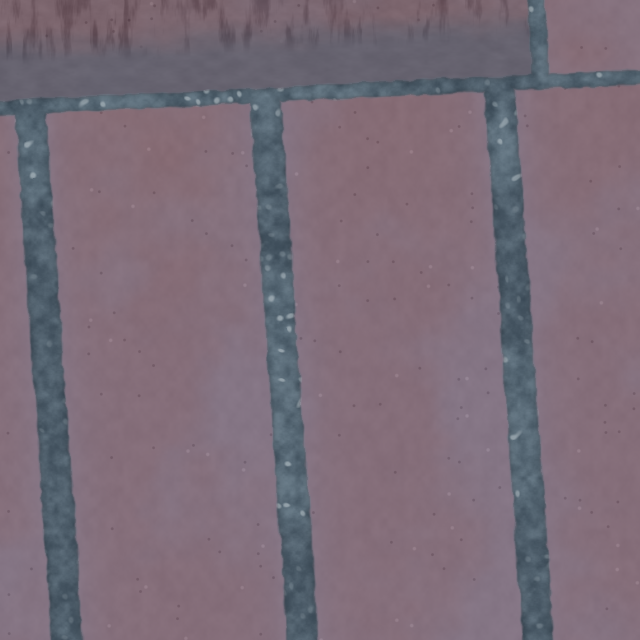
A Shadertoy shader for this texture:

```glsl
const vec3 BRICK = vec3(0.52, 0.43, 0.475);
const vec3 LILAC = vec3(0.52, 0.46, 0.52);
const vec3 RUST = vec3(0.53, 0.41, 0.43);
const vec3 STAIN = vec3(0.39, 0.385, 0.435);
const vec3 GROUT = vec3(0.29, 0.35, 0.40);
const vec3 PALE_GROUT = vec3(0.37, 0.44, 0.49);
const vec3 CHIP = vec3(0.62, 0.67, 0.70);

float hash(vec2 p) {
    return fract(sin(dot(p, vec2(127.1, 311.7))) * 43758.5453);
}

float noise(vec2 p) {
    vec2 i = floor(p), f = fract(p);
    f = f * f * (3.0 - 2.0 * f);
    return mix(mix(hash(i), hash(i + vec2(1, 0)), f.x),
               mix(hash(i + vec2(0, 1)), hash(i + vec2(1, 1)), f.x), f.y);
}

float fbm(vec2 p) {
    float sum = 0.0, amp = 0.5;
    for (int i = 0; i < 4; i++) {
        sum += amp * noise(p);
        p = p * 2.03 + 17.3;
        amp *= 0.5;
    }
    return sum / 0.9375;
}

// Distance to the nearest joint centre in a row of given pitch
float jointDistance(float x, float offset, float pitch) {
    return abs(fract((x - offset) / pitch + 0.5) - 0.5) * pitch;
}

// One small round speck per chosen cell
float specks(vec2 p, float scale, float density, float radius) {
    vec2 cell = floor(p * scale);
    vec2 centre = 0.3 + 0.4 * vec2(hash(cell + 3.1), hash(cell + 8.7));
    float d = length(fract(p * scale) - centre);
    return step(hash(cell), density) * (1.0 - smoothstep(0.3 * radius, radius, d));
}

vec3 brickColor(vec2 p, float brickId, float edge, float upper) {
    float cloud = fbm(p * 5.0 + brickId * 9.0);
    vec3 col = mix(BRICK, LILAC, smoothstep(0.45, 0.75, cloud + 0.12 * (p.x - 0.5)));
    // Warm tint toward the top, lilac bloom beside the joints
    float warm = smoothstep(0.35, 0.85, p.y) * (0.35 + 0.5 * hash(vec2(brickId, 5.0)));
    col = mix(col, RUST, warm * (1.0 - 0.5 * cloud));
    float bloom = exp(-max(edge, 0.0) * 32.0) * (1.0 - upper);
    col = mix(col, LILAC, 0.85 * bloom);
    // Fine grain, pits and pale flecks
    col += 0.035 * (fbm(p * vec2(75.0, 60.0)) - 0.5);
    col -= 0.07 * specks(p, 48.0, 0.07, 0.16);
    col += 0.06 * specks(p + 0.37, 34.0, 0.04, 0.14);
    return col;
}

// Dark band of dirt along the foot of the long upper brick
vec3 addStain(vec3 col, vec2 p, float height) {
    float ragged = height + 0.035 * (fbm(p * vec2(9.0, 25.0)) - 0.5);
    float band = 1.0 - smoothstep(0.07, 0.125, ragged);
    float streak = smoothstep(0.5, 0.8, fbm(p * vec2(75.0, 16.0)));
    col = mix(col * vec3(0.93, 0.94, 0.93), STAIN, 0.9 * band);
    col -= 0.09 * streak * smoothstep(0.06, 0.1, height);
    return col + 0.05 * (fbm(p * vec2(45.0, 80.0)) - 0.5);
}

vec3 groutColor(vec2 p) {
    float patches = smoothstep(0.42, 0.72, noise(p * vec2(4.0, 8.0) + 4.0));
    float grit = fbm(p * 60.0);
    vec3 col = mix(GROUT, PALE_GROUT, clamp(0.65 * patches + grit - 0.35, 0.0, 1.0));
    col += 0.14 * (grit - 0.5);
    float chips = specks(p + 0.013 * noise(p * 50.0), 62.0, 0.13, 0.42);
    return mix(col, CHIP, chips * (0.25 + 0.6 * patches));
}

void mainImage(out vec4 fragColor, in vec2 fragCoord) {
    vec2 p = fragCoord / iResolution.xy;
    float soft = max(0.003, 1.0 / iResolution.y);

    // Slanted axes of the paving
    float across = p.x + 0.0695 * p.y;
    float height = p.y - (0.831 + 0.049 * p.x);
    float upper = step(0.0, height);

    // Lower row of narrow bricks, upper row of long ones
    float offset = mix(0.105, 0.907, upper);
    float pitch = mix(0.368, 1.1, upper);
    float halfWidth = mix(0.0245, 0.013, upper);
    float brickId = floor((across - offset) / pitch) + 20.0 * upper;

    // Signed distance to the worn joint edge, positive on brick
    float rough = 0.006 * (fbm(p * 32.0) - 0.5) + 0.003 * (noise(p * 95.0) - 0.5);
    float side = jointDistance(across, offset, pitch) - halfWidth;
    float bed = abs(height) - 0.0115;
    float edge = min(side, bed) + rough;

    vec3 brick = brickColor(p, brickId, side, upper);
    float stained = upper * step(across, offset);
    brick = mix(brick, addStain(brick, p, height), stained);

    // Thin shadow where the brick meets the grout
    vec3 grout = groutColor(p) * (1.0 - 0.16 * exp(edge * 220.0) * step(edge, 0.0));
    vec3 col = mix(grout, brick, smoothstep(-soft, soft, edge));
    fragColor = vec4(clamp(col, 0.0, 1.0), 1.0);
}
```
